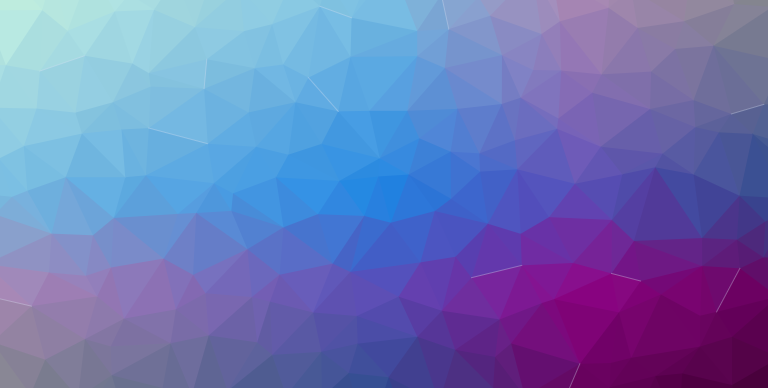
Reproduce this background procedurally as a WebGL 1 fragment shader.

```glsl
precision highp float;
// Low-poly triangle mesh, shaded from mint through blue and magenta to dark plum.

uniform vec2 u_resolution;

const vec2 GRID = vec2(19.0, 9.5);       // mesh cells across the canvas
const float JITTER = 0.84;               // node scatter, below 1 keeps cells valid
const float BLEND_POWER = 1.2;           // weighting of the two crossed ramps
const float TONE_SPREAD = 0.02;          // brightness change between facets
const float SEAM_SHARE = 0.024;          // part of the edges with a light seam
const float SEAM_HALF_WIDTH = 0.012;     // in cells
const float SEAM_STRENGTH = 0.35;

const vec3 MINT = vec3(0.76, 0.94, 0.88);
const vec3 SKY = vec3(0.49, 0.74, 0.88);
const vec3 BLUE = vec3(0.12, 0.52, 0.89);
const vec3 MAGENTA = vec3(0.56, 0.02, 0.53);
const vec3 PLUM = vec3(0.26, 0.0, 0.21);
const vec3 SEAM_COLOR = vec3(0.85, 0.88, 0.95);

float hash(vec2 p) {
  return fract(sin(dot(p, vec2(127.1, 311.7))) * 43758.5);
}

float cross2(vec2 a, vec2 b) {
  return a.x * b.y - a.y * b.x;
}

// Five evenly spaced colour stops
vec3 ramp(float t) {
  float s = clamp(t, 0.0, 1.0) * 4.0;
  vec3 color = mix(MINT, SKY, clamp(s, 0.0, 1.0));
  color = mix(color, BLUE, clamp(s - 1.0, 0.0, 1.0));
  color = mix(color, MAGENTA, clamp(s - 2.0, 0.0, 1.0));
  return mix(color, PLUM, clamp(s - 3.0, 0.0, 1.0));
}

// One ramp runs rightward, the other downward
vec3 colorField(vec2 uv) {
  vec3 across = pow(ramp(uv.x), vec3(BLEND_POWER));
  vec3 down = pow(ramp(1.0 - uv.y), vec3(BLEND_POWER));
  return pow(0.5 * (across + down), vec3(1.0 / BLEND_POWER));
}

vec2 meshNode(vec2 id) {
  vec2 scatter = vec2(hash(id), hash(id + 57.3)) - 0.5;
  return id + JITTER * scatter;
}

float edgeDistance(vec2 p, vec2 a, vec2 b) {
  return cross2(b - a, p - a) / length(b - a);
}

// Add one counter-clockwise facet: colour in rgb, coverage in a
void addFacet(inout vec4 sum, vec2 p, vec2 a, vec2 b, vec2 c, float pixel) {
  float inside = min(edgeDistance(p, a, b),
                     min(edgeDistance(p, b, c), edgeDistance(p, c, a)));
  float coverage = clamp(inside / pixel + 0.5, 0.0, 1.0);
  vec2 center = (a + b + c) / 3.0;
  float tone = (hash(center) - 0.5) * TONE_SPREAD;
  sum += coverage * vec4(colorField(center / GRID) + tone, 1.0);
}

float seam(vec2 p, vec2 a, vec2 b, float seed, float pixel) {
  vec2 ab = b - a;
  float t = clamp(dot(p - a, ab) / dot(ab, ab), 0.0, 1.0);
  float d = length(p - a - t * ab) - SEAM_HALF_WIDTH;
  return step(seed, SEAM_SHARE) * clamp(0.5 - d / pixel, 0.0, 1.0);
}

void main() {
  vec2 p = gl_FragCoord.xy / u_resolution * GRID;
  float pixel = GRID.y / u_resolution.y;
  vec4 facets = vec4(0.0);
  float seams = 0.0;

  for (int j = -1; j <= 1; j++) {
    for (int i = -1; i <= 1; i++) {
      vec2 id = floor(p) + vec2(float(i), float(j));
      vec2 a = meshNode(id);
      vec2 b = meshNode(id + vec2(1.0, 0.0));
      vec2 c = meshNode(id + vec2(1.0, 1.0));
      vec2 d = meshNode(id + vec2(0.0, 1.0));

      // Sine of the opposite angles' sum picks the better diagonal
      float angleSum = cross2(b - a, d - a) * dot(d - c, b - c)
                     + dot(b - a, d - a) * cross2(d - c, b - c);
      if (angleSum < 0.0) {
        addFacet(facets, p, a, b, c, pixel);
        addFacet(facets, p, a, c, d, pixel);
      } else {
        addFacet(facets, p, a, b, d, pixel);
        addFacet(facets, p, b, c, d, pixel);
      }

      seams = max(seams, seam(p, a, b, hash(id + 13.7), pixel));
      seams = max(seams, seam(p, a, d, hash(id + 91.1), pixel));
    }
  }

  vec3 color = facets.rgb / max(facets.a, 0.001);
  color = mix(color, SEAM_COLOR, SEAM_STRENGTH * seams);
  gl_FragColor = vec4(clamp(color, 0.0, 1.0), 1.0);
}
```
